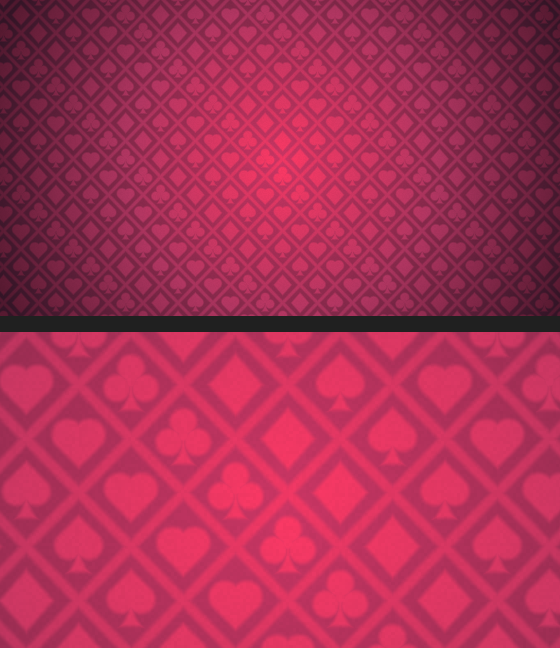
Top: the whole. Bottom: its middle third, enlarged.
Reproduce this pattern procedurally as a Shadertoy shader.

```glsl
// A diamond lattice of card suits, lit from the middle by a soft radial glow.
// The plane is turned into diagonal lattice coordinates; each cell takes its suit
// from its diagonal, and each suit is a small distance function.

#define CELL vec2(0.1104, 0.1139)    // cell width and height, canvas height = 1
#define ANCHOR vec2(0.8945, 0.554)   // centre of one diamond cell
#define LINE_HALF 0.066              // half line width, in lattice units
#define LINE_STRENGTH 0.80           // lines are a little fainter than suits
#define EDGE_SOFTNESS 0.0034         // half width of an edge, canvas height = 1
#define GLOW_CENTRE vec2(0.893, 0.485)
#define GLOW_RADIUS 0.98
#define GRAIN_CELLS 288.0
#define GRAIN_AMOUNT 0.03

float hash(vec2 p) {
    vec3 v = fract(vec3(p.xyx) * 0.1031);
    v += dot(v, v.yzx + 33.33);
    return fract((v.x + v.y) * v.z);
}

// Heart with its tip at the origin, about 1.2 wide and 1.1 tall.
float heart(vec2 p) {
    p.x = abs(p.x);
    if (p.x + p.y > 1.0) return length(p - vec2(0.25, 0.75)) - sqrt(2.0) / 4.0;
    vec2 toNotch = p - vec2(0.0, 1.0);
    vec2 toSide = p - 0.5 * max(p.x + p.y, 0.0);
    return sqrt(min(dot(toNotch, toNotch), dot(toSide, toSide))) * sign(p.x - p.y);
}

float scaledHeart(vec2 p, float size) {
    return heart(p / size) * size;
}

float rhombus(vec2 p, vec2 halfSize) {
    vec2 q = abs(p) / halfSize;
    return (q.x + q.y - 1.0) * halfSize.x * halfSize.y / length(halfSize);
}

// Stem that flares into a foot.
float stem(vec2 p) {
    float drop = max(0.0, -p.y - 0.05);
    float side = abs(p.x) - 0.02 - 2.2 * drop * drop;
    return max(side, abs(p.y + 0.105) - 0.13);
}

float spade(vec2 p) {
    return min(scaledHeart(vec2(p.x, 0.29 - p.y), 0.37), stem(p));
}

float club(vec2 p) {
    float top = length(p - vec2(0.0, 0.155)) - 0.125;
    float side = length(vec2(abs(p.x) - 0.13, p.y + 0.03)) - 0.125;
    float core = length(p - vec2(0.0, 0.03)) - 0.06;
    return min(min(top, side), min(core, stem(p)));
}

float suitDistance(vec2 p, float suit) {
    if (suit < 0.5) return rhombus(p, vec2(0.25, 0.285));
    if (suit < 1.5) return spade(p);
    if (suit < 2.5) return scaledHeart(p + vec2(0.0, 0.27), 0.41);
    return club(p);
}

// Three-stop colour ramp over 0..1.
vec3 ramp(vec3 inner, vec3 middle, vec3 outer, float t) {
    return t < 0.5 ? mix(inner, middle, t * 2.0) : mix(middle, outer, t * 2.0 - 1.0);
}

void mainImage(out vec4 fragColor, in vec2 fragCoord) {
    vec2 uv = fragCoord / iResolution.y;
    float blur = max(EDGE_SOFTNESS, 0.75 / iResolution.y) / CELL.y;

    // Diagonal lattice: whole numbers fall on the cell centres.
    vec2 p = (uv - ANCHOR) / CELL;
    vec2 lattice = vec2(p.x + p.y, p.x - p.y);
    vec2 id = floor(lattice + 0.5);
    vec2 offset = lattice - id;

    // Position inside the cell, in units of the cell height.
    vec2 local = 0.5 * vec2(offset.x + offset.y, offset.x - offset.y);
    local.x *= CELL.x / CELL.y;

    float suit = suitDistance(local, mod(id.x, 4.0));
    float edge = 0.5 - max(abs(offset.x), abs(offset.y));
    float line = (edge - LINE_HALF) * 0.7;
    float suitMask = 1.0 - smoothstep(-blur, blur, suit);
    float lineMask = 1.0 - smoothstep(-blur, blur, line);
    float ink = max(suitMask, lineMask * LINE_STRENGTH);

    // Glow: both layers darken outward along their own ramp.
    float t = clamp(length(uv - GLOW_CENTRE) / GLOW_RADIUS, 0.0, 1.0);
    vec3 field = ramp(vec3(0.79, 0.21, 0.39), vec3(0.52, 0.16, 0.29), vec3(0.20, 0.08, 0.15), t);
    vec3 bright = ramp(vec3(0.98, 0.22, 0.39), vec3(0.69, 0.21, 0.38), vec3(0.34, 0.10, 0.19), t);
    vec3 colour = mix(field, bright, ink);

    // Fine cloth grain.
    colour *= 1.0 + GRAIN_AMOUNT * (hash(floor(uv * GRAIN_CELLS)) - 0.5);
    fragColor = vec4(colour, 1.0);
}
```
